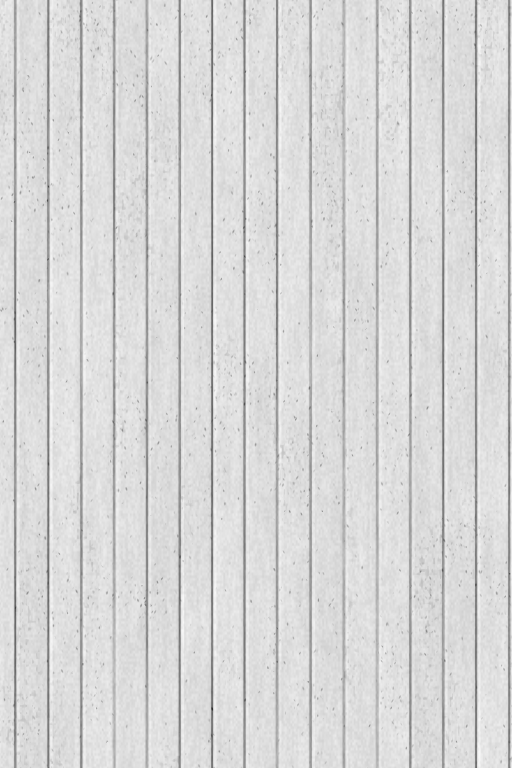
Give the GLSL for this texture, as a WebGL 1 fragment shader.

```glsl
precision highp float;
// White painted vertical boards, separated by thin grey grooves of uneven depth.
// Each board gets its own tone, fine stretched noise for wood grain,
// and clustered small flecks scattered by a jittered grid in several layers.

uniform vec2 u_resolution;

// Lengths are fractions of the canvas width.
const float BOARD_PITCH   = 0.0643;
const float FIRST_GROOVE  = 0.0300;
const float GROOVE_JITTER = 0.0006;
const float GROOVE_BOW    = 0.0030;
const float GROOVE_HALF   = 0.0019;
const float GROOVE_SOFT   = 0.0040;
const float LIP_WIDTH     = 0.0055;
const float GROOVE_FAINT  = 0.09;
const float GROOVE_DEEP   = 0.40;
const float SHADOW_DARK   = 0.06;
const float PAINT_TONE    = 0.873;
const float BOARD_VARIATION = 0.020;
const float GRAIN_FINE    = 0.056;
const float GRAIN_LONG    = 0.034;
const float STREAK        = 0.030;
const float BLOTCH        = 0.030;
const float LIP_LIGHT     = 0.060;
const float WORN_DARK     = 0.08;
const float FLECK_DARK    = 0.29;
const vec2  FLECK_CELL    = vec2(0.016, 0.022);
const vec2  FLECK_SIZE    = vec2(0.0012, 0.0018);
const float FLECK_CHANCE  = 0.42;
const int   FLECK_LAYERS  = 3;

float hash(vec2 p) {
  vec3 q = fract(vec3(p.xyx) * 0.1031);
  q += dot(q, q.yzx + 33.33);
  return fract((q.x + q.y) * q.z);
}

float noise(vec2 p) {
  vec2 cell = floor(p);
  vec2 f = fract(p);
  f = f * f * (3.0 - 2.0 * f);
  float low  = mix(hash(cell), hash(cell + vec2(1.0, 0.0)), f.x);
  float high = mix(hash(cell + vec2(0.0, 1.0)), hash(cell + vec2(1.0, 1.0)), f.x);
  return mix(low, high, f.y);
}

// Share of a pixel centred at d that lies inside a band around zero.
float bandCoverage(float d, float halfWidth, float pixel) {
  float left  = max(d - 0.5 * pixel, -halfWidth);
  float right = min(d + 0.5 * pixel, halfWidth);
  return clamp((right - left) / pixel, 0.0, 1.0);
}

// Even spacing, drawn slightly to the left in the middle boards.
float groovePosition(float index) {
  float jitter = hash(vec2(index + 40.0, 7.0)) - 0.5;
  float fromMiddle = (index - 7.8) / 2.2;
  float bow = exp(-fromMiddle * fromMiddle);
  return FIRST_GROOVE + BOARD_PITCH * index + GROOVE_JITTER * jitter - GROOVE_BOW * bow;
}

// Depth swells across the boards and drifts along each groove.
float grooveDepth(float index, float y) {
  float depth = 0.46 + 0.30 * cos(6.2832 * (index - 6.5) / 7.0);
  depth += 0.30 * (hash(vec2(index + 60.0, 19.0)) - 0.5);
  depth += 0.70 * (noise(vec2(index * 5.3 + 90.0, y * 3.5)) - 0.5);
  depth += 0.20 * (noise(vec2(index * 7.7 + 80.0, y * 45.0)) - 0.5);
  return clamp(depth, 0.0, 1.0);
}

// Small chips in the paint, one at most per grid cell.
float flecks(vec2 p, float pixel) {
  float amount = 0.0;
  for (int i = 0; i < FLECK_LAYERS; i++) {
    float layer = float(i);
    float scale = 1.0 - 0.2 * layer;
    vec2 grid = p / (FLECK_CELL * scale) + layer * vec2(17.37, 31.71);
    vec2 cell = floor(grid);
    vec2 seed = cell + 50.0 * layer + 11.0;
    vec2 center = 0.2 + 0.6 * vec2(hash(seed + 3.1), hash(seed + 8.7));
    vec2 offset = (grid - cell - center) * FLECK_CELL * scale;
    offset.x += offset.y * 0.9 * (hash(seed + 5.3) - 0.5);
    vec2 size = FLECK_SIZE * mix(vec2(0.6), vec2(1.3, 1.6), hash(seed + 13.9));
    float soft = 0.8 * pixel / size.x;
    float shape = 1.0 - smoothstep(max(0.0, 1.0 - soft), 1.0 + soft, length(offset / size));
    float cluster = noise(p * vec2(17.0, 9.0) + 9.0);
    float present = step(hash(seed), FLECK_CHANCE * cluster * cluster * cluster + 0.02);
    float strength = mix(0.2, 1.0, pow(hash(seed + 21.3), 2.5));
    amount = max(amount, shape * present * strength);
  }
  return amount;
}

void main() {
  float pixel = 1.0 / u_resolution.x;
  vec2 p = gl_FragCoord.xy * pixel;

  // Nearest groove, and the board beside it
  float index = floor((p.x - FIRST_GROOVE) / BOARD_PITCH + 0.5);
  float d = p.x - groovePosition(index);
  float board = index + step(0.0, d);

  // Painted wood
  vec2 wood = p + vec2(2.0, 3.7 * (board + 3.0));
  float tone = PAINT_TONE + BOARD_VARIATION * (hash(vec2(board + 20.0, 3.0)) - 0.5);
  tone += GRAIN_FINE * (noise(wood * vec2(290.0, 190.0)) - 0.5);
  tone += GRAIN_LONG * (noise(wood * vec2(210.0, 32.0)) - 0.5);
  tone += STREAK * (noise(wood * vec2(65.0, 5.0) + 4.0) - 0.5);
  tone += BLOTCH * (noise(wood * vec2(20.0, 7.0)) - 0.5);

  // Worn patches roughen the grain
  float worn = smoothstep(0.5, 0.85, noise(wood * vec2(18.0, 5.0) + 6.0));
  float scratch = smoothstep(0.6, 0.95, noise(wood * vec2(250.0, 140.0) + 31.0));
  tone -= WORN_DARK * worn * scratch;
  tone -= FLECK_DARK * flecks(p, pixel);

  // Groove with a soft shadow and a bright lip; faint ones are wider
  float depth = grooveDepth(index, p.y);
  float halfWidth = GROOVE_HALF * mix(1.6, 0.9, depth);
  float shadow = exp(-pow(d / GROOVE_SOFT, 2.0));
  float lip = bandCoverage(d - 1.5 * GROOVE_HALF - 0.5 * LIP_WIDTH, 0.5 * LIP_WIDTH, pixel);
  tone += LIP_LIGHT * lip * (0.5 + 0.5 * depth);
  tone -= SHADOW_DARK * shadow;
  tone -= mix(GROOVE_FAINT, GROOVE_DEEP, depth) * bandCoverage(d, halfWidth, pixel);

  gl_FragColor = vec4(vec3(clamp(tone, 0.0, 1.0)), 1.0);
}
```
